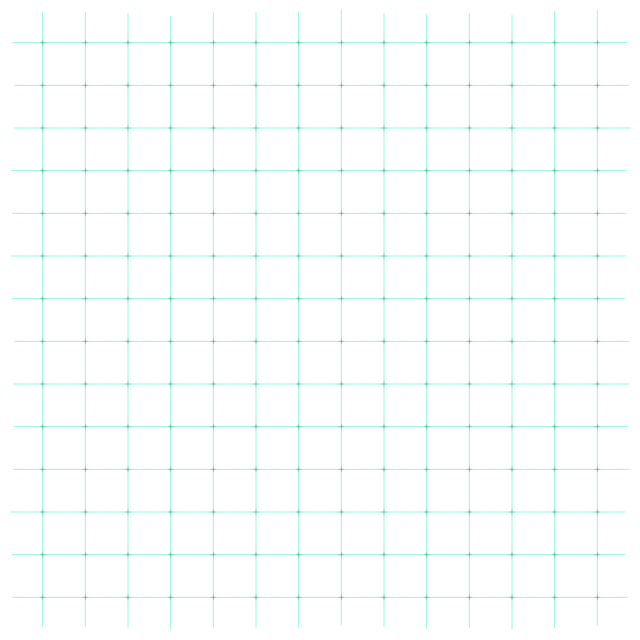
Reproduce this pattern procedurally as a Shadertoy shader.

```glsl
// Draws a fine mint grid of beaded rules with uneven ends and small dark crosses.
#define CELLS 15.0
#define LINE_WIDTH 0.0015
#define TICK_WIDTH 0.0013
#define TICK_ARM 0.0046
#define BEADS_PER_CELL 13.0
#define BEAD_DEPTH 0.16
#define END_MARGIN 0.0195
#define END_WOBBLE 0.0032
#define PAPER vec3(1.0)
#define MINT vec3(0.51, 0.985, 0.87)
#define CROSS_INK vec3(0.30, 0.60, 0.50)

const float TAU = 6.2831853;

// Box-filtered coverage of a band of the given width centred on zero.
float band(float d, float width, float px) {
    float low = max(d - 0.5 * px, -0.5 * width);
    float high = min(d + 0.5 * px, 0.5 * width);
    return clamp((high - low) / px, 0.0, 1.0);
}

// Layered sines give each rule its own end offset.
float wobble(float index, float phase) {
    return 0.7 * sin(index * TAU / 7.0 + phase) + 0.5 * sin(index * 2.3 + phase * 1.7);
}

// One rule: x runs across it, y runs along it.
float rule(vec2 q, float index, float phase, float px) {
    float start = END_MARGIN + END_WOBBLE * wobble(index, phase);
    float end = 1.0 - END_MARGIN + 1.4 * END_WOBBLE * wobble(index, phase + 0.4);
    float inside = clamp((q.y - start) / px + 0.5, 0.0, 1.0)
                 * clamp((end - q.y) / px + 0.5, 0.0, 1.0);
    float bead = 1.0 - BEAD_DEPTH * (0.5 - 0.5 * cos(TAU * q.y * CELLS * BEADS_PER_CELL));
    return band(q.x, LINE_WIDTH, px) * inside * bead;
}

void mainImage(out vec4 fragColor, in vec2 fragCoord) {
    float px = 1.0 / min(iResolution.x, iResolution.y);
    vec2 uv = fragCoord / iResolution.xy;

    // Nearest rule in each direction, leaving the canvas border empty.
    vec2 index = clamp(floor(uv * CELLS + 0.5), 1.0, CELLS - 1.0);
    vec2 d = uv - index / CELLS;

    // Mint rules
    float vertical = rule(vec2(d.x, uv.y), index.x, 0.8, px);
    float horizontal = rule(vec2(d.y, uv.x), index.y, 2.5, px);
    vec3 color = mix(PAPER, MINT, max(vertical, horizontal));

    // Dark crosses, fading towards the tips of their arms
    vec2 fade = clamp(1.0 - abs(d) / (TICK_ARM + px), 0.0, 1.0);
    float tick = max(band(d.x, TICK_WIDTH, px) * fade.y,
                     band(d.y, TICK_WIDTH, px) * fade.x);
    color = mix(color, CROSS_INK, tick);

    fragColor = vec4(color, 1.0);
}
```
